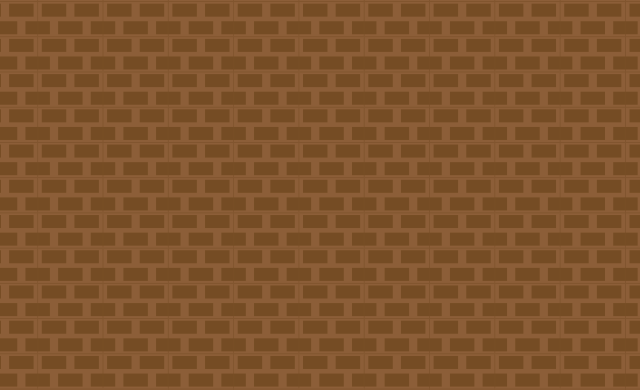
Give the GLSL for this pattern, as a Shadertoy shader.

```glsl
// Brown running-bond brick wall with faint seams around each two-by-two tile.

// Coverage of a band of given half width, antialiased over one pixel per axis.
vec2 band(vec2 offset, vec2 halfWidth, vec2 pixel) {
    return clamp((halfWidth - abs(offset)) / pixel + 0.5, 0.0, 1.0);
}

void mainImage(out vec4 fragColor, in vec2 fragCoord) {
    vec2 uv = fragCoord / iResolution.xy;
    vec2 tileCount = vec2(9.80, 11.07);
    vec2 tilePixel = tileCount / iResolution.xy;

    // Tile space runs downward; whole numbers fall on the seams.
    vec2 tile = vec2(uv.x, 1.0 - uv.y) * tileCount - vec2(0.577, 0.043);

    // Two courses per tile, the lower one shifted by half a brick.
    vec2 grid = tile * 2.0;
    grid.x += 0.5 * mod(floor(grid.y), 2.0);
    vec2 brickAxes = band(fract(grid) - vec2(0.5, 0.49), vec2(0.375, 0.37), tilePixel * 2.0);
    float brick = brickAxes.x * brickAxes.y;

    // Hairline seams along the tile borders.
    vec2 seamAxes = band(fract(tile + 0.5) - 0.5, vec2(0.007, 0.013), tilePixel);
    float seam = max(seamAxes.x, seamAxes.y);

    vec3 brickColor = vec3(0.46, 0.30, 0.14);
    vec3 mortarColor = vec3(0.55, 0.37, 0.22);
    vec3 color = mix(mortarColor, brickColor, brick);
    color = mix(color, vec3(0.47, 0.305, 0.15), 0.6 * seam);

    fragColor = vec4(color, 1.0);
}
```
